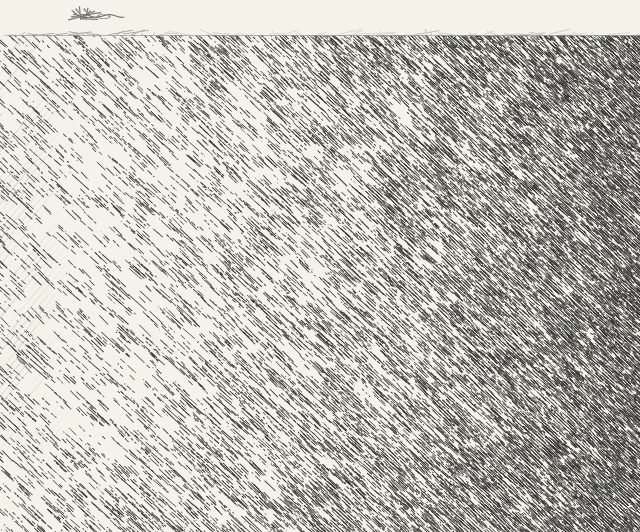
Reproduce this pattern procedurally as a Shadertoy shader.

```glsl
const vec3 PAPER = vec3(0.955, 0.95, 0.914);
const vec3 INK = vec3(0.18, 0.18, 0.178);
const float HORIZON = 0.933;

float hash(vec2 p) {
    return fract(sin(dot(p, vec2(127.1, 311.7))) * 43758.5453);
}

float noise(vec2 p) {
    vec2 i = floor(p), f = fract(p);
    f = f * f * (3.0 - 2.0 * f);
    return mix(mix(hash(i), hash(i + vec2(1, 0)), f.x),
               mix(hash(i + vec2(0, 1)), hash(i + vec2(1, 1)), f.x), f.y);
}

float segment(vec2 p, vec2 a, vec2 b) {
    vec2 ab = b - a;
    return length(p - a - ab * clamp(dot(p - a, ab) / dot(ab, ab), 0.0, 1.0));
}

float cover(float dist, float halfWidth, float px) {
    return clamp(0.5 + (halfWidth - dist) / px, 0.0, 1.0);
}

// Share of hatch cells that hold a stroke: sparse at left, dense at right
float density(vec2 p) {
    float x = clamp(p.x / 1.2, 0.0, 1.0);
    float tone = 0.085 + 0.76 * pow(x, 1.7) + 0.15 * smoothstep(0.9, 1.0, x);
    tone += 0.13 * smoothstep(0.28, 0.0, p.y) + 0.11 * smoothstep(0.72, 0.95, p.y);
    tone += 0.04 * smoothstep(0.12, 0.0, x);
    vec2 grain = vec2(p.x - p.y, p.x + p.y);
    float patches = noise(grain * vec2(11.0, 42.0)) + noise(grain * vec2(24.0, 95.0) + 9.0);
    return tone * mix(0.4 + 0.6 * patches, 1.0, x * 0.5);
}

// One layer of broken parallel strokes running along an angle
float hatch(vec2 p, float angle, float layer, float px) {
    vec2 dir = vec2(cos(angle), sin(angle));
    vec2 side = vec2(-dir.y, dir.x);
    vec2 cell = vec2(0.030 + 0.009 * layer, 0.0046);
    float offset = 0.0019 * layer;
    vec2 q = vec2(dot(p, dir), dot(p, side) + offset);
    float row = floor(q.y / cell.y);
    float shift = hash(vec2(row, layer + 3.7)) * cell.x;
    float column = floor((q.x + shift) / cell.x);
    vec2 id = vec2(column + 17.0 * layer, row);

    vec2 middle = (vec2(column, row) + 0.5) * cell - vec2(shift, offset);
    vec2 center = dir * middle.x + side * middle.y;
    float present = step(hash(id), density(center));

    float halfLength = cell.x * mix(0.2, 0.49, hash(id + 5.3));
    float across = abs(q.y - (row + 0.5 + 0.45 * (hash(id + 8.1) - 0.5)) * cell.y);
    float along = abs(q.x + shift - (column + 0.5) * cell.x);
    float halfWidth = mix(0.0005, 0.0009, hash(id + 2.9));
    float breaks = smoothstep(0.12, 0.38, noise(vec2(q.x * 210.0, row + 40.0 * layer)));
    return present * breaks * cover(across, halfWidth, px) * cover(along, halfLength, px);
}

// Small tangled plant with a trailing stem
float plant(vec2 p, float px) {
    vec2 root = vec2(0.158, 0.968);
    float ink = 0.0;
    for (int i = 0; i < 13; i++) {
        float n = float(i);
        float angle = mix(-0.25, 3.4, n / 12.0);
        vec2 reach = vec2(cos(angle) * 0.033, sin(angle) * 0.023);
        vec2 start = root + vec2(hash(vec2(n, 1.0)) - 0.5, 0.4 * hash(vec2(n, 2.0)) - 0.2) * 0.024;
        float d = segment(p, start, root + reach * mix(0.6, 1.1, hash(vec2(n, 4.0))));
        ink = max(ink, cover(d, 0.0011, px));
    }
    float stemY = 0.970 + 0.0025 * sin(p.x * 130.0);
    float stem = cover(abs(p.y - stemY), 0.0011, px);
    stem *= smoothstep(0.13, 0.14, p.x) * smoothstep(0.237, 0.230, p.x);
    float leaf = abs(length((p - vec2(0.195, 0.969)) * vec2(1.0, 2.6)) - 0.011) / 2.0;
    return max(ink, max(stem, cover(leaf, 0.0006, px)));
}

// Faint low blades lying along the horizon
float grass(vec2 p, float px) {
    float ink = 0.0;
    for (int i = 0; i < 64; i++) {
        float n = float(i);
        float x = 1.2 * (n + hash(vec2(n, 6.0))) / 64.0;
        float clump = smoothstep(0.3, 0.7, noise(vec2(x * 9.0, 4.0)));
        vec2 base = vec2(x, HORIZON + 0.003 * hash(vec2(n, 7.0)));
        vec2 tip = base + vec2(mix(-0.03, 0.05, hash(vec2(n, 8.0))), 0.010 * hash(vec2(n, 9.0)));
        ink = max(ink, cover(segment(p, base, tip), 0.0008, px) * mix(0.2, 0.55, clump));
    }
    return ink;
}

void mainImage(out vec4 fragColor, in vec2 fragCoord) {
    float px = 1.0 / iResolution.y;
    vec2 p = fragCoord * px;
    float ground = cover(p.y - HORIZON, 0.0, px);

    // Pale upward hatching along the left edge
    vec2 r = vec2(p.x * 0.64 + p.y * 0.77, p.y * 0.64 - p.x * 0.77);
    float pale = cover(abs(fract(r.y * 95.0) - 0.5) / 95.0, 0.0009, px);
    pale *= smoothstep(0.4, 0.65, noise(vec2(r.x * 9.0, floor(r.y * 95.0) * 0.7)));
    pale *= smoothstep(0.15, 0.03, p.x) * smoothstep(0.1, 0.25, p.y) * ground;
    vec3 color = mix(PAPER, INK, 0.13 * pale);

    // Main strokes
    float strokes = 0.0;
    for (int i = 0; i < 5; i++) {
        float layer = float(i);
        float angle = -0.76 + 0.025 * (layer - 2.0);
        strokes = 1.0 - (1.0 - strokes) * (1.0 - hatch(p, angle, layer, px));
    }
    color = mix(color, INK, strokes * ground);

    // Horizon line, grass and plant
    float line = cover(abs(p.y - HORIZON), 0.0007, px) * smoothstep(0.0, 0.02, p.x);
    color = mix(color, INK, max(0.45 * line, 0.75 * grass(p, px)));
    color = mix(color, INK, 0.65 * plant(p, px));
    fragColor = vec4(color, 1.0);
}
```
